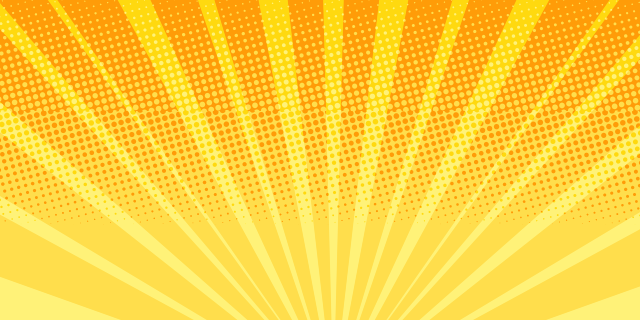
This background is drawn by a Shadertoy shader. Its source:

```glsl
// Each ray holds its angle from vertical and its half width, in radians
const vec2 RAYS[8] = vec2[8](
    vec2(0.0, 0.026), vec2(0.151, 0.036), vec2(0.311, 0.019), vec2(0.466, 0.033),
    vec2(0.617, 0.008), vec2(0.721, 0.017), vec2(0.875, 0.027), vec2(1.052, 0.021));

// Signed distance to the mirrored fan, positive inside a ray
float rayFan(vec2 p) {
    float angle = abs(atan(p.x, p.y));
    float inside = angle - 1.228;
    for (int i = 0; i < 8; i++) {
        inside = max(inside, RAYS[i].y - abs(angle - RAYS[i].x));
    }
    return inside * length(p);
}

// Antialiased dot at the centre of each grid cell, sized by its area share
float dotGrid(vec2 grid, float area, float blur) {
    float radius = sqrt(area / 3.14159);
    float dist = length(fract(grid) - 0.5);
    float mask = clamp(0.5 + (radius - dist) / blur, 0.0, 1.0);
    return mask * smoothstep(0.0, 0.02, area);
}

// Dark dots at low coverage, light gaps between them at high coverage
float halftone(vec2 p, float coverage, float pixel) {
    float pitch = 0.0226;
    float tilt = radians(15.0);
    vec2 grid = mat2(cos(tilt), -sin(tilt), sin(tilt), cos(tilt)) * p / pitch;
    float blur = pixel / pitch;
    float darkDots = dotGrid(grid, coverage, blur);
    float lightDots = dotGrid(grid + 0.5, 1.0 - coverage, blur);
    return coverage < 0.5 ? darkDots : 1.0 - lightDots;
}

void mainImage(out vec4 fragColor, in vec2 fragCoord) {
    float pixel = 1.0 / iResolution.y;
    vec2 p = vec2(fragCoord.x - 0.5 * iResolution.x, fragCoord.y) * pixel;

    // Rays spread from a point below the lower edge
    float ray = smoothstep(-0.6 * pixel, 0.6 * pixel, rayFan(p - vec2(0.042, -0.237)));

    // Ink coverage rises toward the top
    float coverage = clamp((p.y - 0.295) / 0.715, 0.0, 1.0);
    float ink = halftone(p, coverage, pixel);

    vec3 paleYellow = mix(vec3(1.0, 0.87, 0.30), vec3(1.0, 0.95, 0.47), ray);
    vec3 deepOrange = mix(vec3(1.0, 0.61, 0.03), vec3(1.0, 0.85, 0.06), ray);
    fragColor = vec4(mix(paleYellow, deepOrange, ink), 1.0);
}
```
